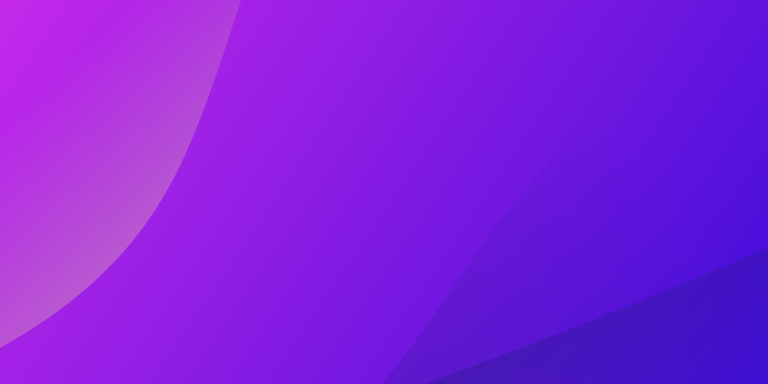
A Shadertoy shader for this background:

```glsl
const vec2 CANVAS = vec2(2.0, 1.0);

// Background gradient
const vec3 MAGENTA = vec3(0.77, 0.16, 0.92);
const vec3 INDIGO = vec3(0.25, 0.05, 0.855);
const vec2 GRADIENT_AXIS = vec2(0.83, 0.56);
const float GRADIENT_LENGTH = 2.219;

// Translucent sheets: tint, peak opacity, and fade range along each axis
const vec3 ROSE = vec3(0.84, 0.60, 0.72);
const float ROSE_OPACITY = 0.45;
const vec2 ROSE_FADE = vec2(0.34, 0.96);

const vec3 DUSK = vec3(0.20, 0.10, 0.60);
const float DUSK_OPACITY = 0.30;
const vec2 DUSK_FADE = vec2(1.30, 0.0);

const vec3 NIGHT = vec3(0.15, 0.10, 0.55);
const float NIGHT_OPACITY = 0.38;
const vec2 NIGHT_FADE = vec2(2.06, 1.56);

float ramp(vec2 range, float t) {
    return clamp((t - range.x) / (range.y - range.x), 0.0, 1.0);
}

// Antialiased coverage from a signed offset and the slope of its curve
float coverage(float offset, float slope) {
    float dist = offset * inversesqrt(1.0 + slope * slope);
    return clamp(0.5 + dist * iResolution.y, 0.0, 1.0);
}

// Upper left sheet, bounded by a bulging curve x(down)
float roseSheet(float x, float down) {
    float cubed = down * down * down;
    float edge = 0.628 - 0.33 * down - 0.488 * cubed * down;
    return coverage(edge - x, -0.33 - 1.952 * cubed);
}

// Lower middle sheet, bounded by a shallow S curve x(y)
float duskSheet(vec2 p) {
    float y = p.y;
    float edge = 0.995 + y * (0.83 + y * (-0.60 + y * 0.82));
    float slope = 0.83 + y * (-1.20 + y * 2.46);
    return coverage(p.x - edge, slope);
}

// Lower right sheet, bounded by a gently rising curve y(x)
float nightSheet(vec2 p) {
    float u = p.x - 1.104;
    return coverage(u * (0.36 + 0.04 * u) - p.y, 0.36 + 0.08 * u);
}

void mainImage(out vec4 fragColor, in vec2 fragCoord) {
    vec2 p = fragCoord / iResolution.xy * CANVAS;
    float down = 1.0 - p.y;

    // Diagonal base
    float t = dot(vec2(p.x, down), GRADIENT_AXIS) / GRADIENT_LENGTH;
    vec3 color = mix(MAGENTA, INDIGO, clamp(t, 0.0, 1.0));

    // Sheets, back to front
    float rose = roseSheet(p.x, down) * ramp(ROSE_FADE, p.x + down);
    float dusk = duskSheet(p) * ramp(DUSK_FADE, p.x - down);
    float night = nightSheet(p) * ramp(NIGHT_FADE, 0.5 * p.x + down);
    color = mix(color, ROSE, ROSE_OPACITY * rose);
    color = mix(color, DUSK, DUSK_OPACITY * dusk);
    color = mix(color, NIGHT, NIGHT_OPACITY * night);

    fragColor = vec4(color, 1.0);
}
```
